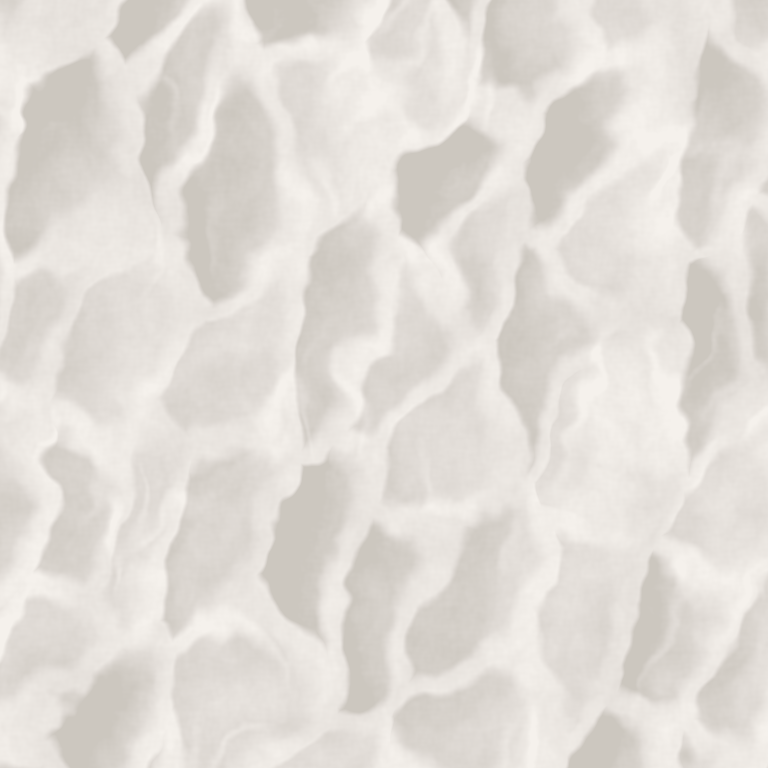
Write a WebGL 1 fragment shader that draws this texture.

```glsl
precision highp float;
uniform vec2 u_resolution;

vec2 hash2(vec2 p) {
  vec3 q = fract(p.xyx * vec3(0.1031, 0.1030, 0.0973));
  q += dot(q, q.yzx + 33.33);
  return fract((q.xx + q.yz) * q.zy);
}

float cornerRamp(vec2 cell, vec2 offset) {
  float angle = 6.2832 * hash2(cell + 57.0).x;
  return dot(vec2(cos(angle), sin(angle)), offset);
}

float gradientNoise(vec2 p) {
  vec2 i = floor(p), f = fract(p);
  vec2 u = f * f * f * (f * (f * 6.0 - 15.0) + 10.0);
  vec2 e = vec2(1.0, 0.0);
  return mix(mix(cornerRamp(i, f), cornerRamp(i + e, f - e), u.x),
             mix(cornerRamp(i + e.yx, f - e.yx), cornerRamp(i + e.xx, f - e.xx), u.x), u.y);
}

float fbm(vec2 p) {
  float sum = 0.0, amplitude = 1.0;
  for (int i = 0; i < 4; i++) {
    sum += amplitude * gradientNoise(p);
    p = mat2(1.6, 1.2, -1.2, 1.6) * p + 7.3;
    amplitude *= 0.5;
  }
  return sum;
}

// Darkness of the hollow at p: crisp on its left side, fading to the right
float hollowShade(vec2 p) {
  vec2 base = floor(p), toSite = vec2(0.0), site = vec2(0.0);
  float nearest = 9.0, second = 9.0;
  for (int y = -2; y <= 2; y++) {
    for (int x = -2; x <= 2; x++) {
      vec2 cell = base + vec2(float(x), float(y));
      vec2 offset = p - cell - hash2(cell + 20.0);
      float dist = length(offset);
      if (dist < nearest) {
        second = nearest;
        nearest = dist;
        toSite = offset;
        site = cell;
      } else {
        second = min(second, dist);
      }
    }
  }
  float softness = 0.1 + 0.35 * smoothstep(-0.3, 0.5, toSite.x);
  float floorMask = smoothstep(0.07, 0.12 + softness, second - nearest);
  float depth = mix(0.35, 1.0, hash2(site + 91.0).y);
  return floorMask * depth * clamp(0.75 - 0.65 * toSite.x, 0.2, 1.1);
}

void main() {
  vec2 p = gl_FragCoord.xy / u_resolution.y + 3.0;

  // Lean and bend the upright folds
  vec2 bend = vec2(fbm(p * 5.0), fbm(p * 5.0 + 31.0));
  vec2 q = p + vec2(0.055, 0.07) * bend;
  q.x -= 0.2 * q.y;

  // Hollows between pale ridges, over broad swells
  float tone = 0.81 - hollowShade(q * vec2(8.0, 4.6));
  tone += 0.32 * fbm(q * vec2(9.0, 6.0) + 12.0);

  // Scattered thin folds
  float crease = abs(gradientNoise(q * vec2(13.0, 6.0) + 45.0));
  float creaseMask = smoothstep(-0.05, 0.3, gradientNoise(p * 5.0 + 64.0));
  tone += 0.25 * creaseMask * (1.0 - smoothstep(0.0, 0.14, crease));

  // Small wrinkles and woven grain
  tone += 0.09 * fbm(p * vec2(38.0, 30.0));
  tone += 0.06 * gradientNoise(p * vec2(150.0, 90.0));
  tone += 0.05 * gradientNoise(p * vec2(60.0, 190.0) + 8.0);

  vec3 shadow = vec3(0.80, 0.78, 0.75);
  vec3 plaster = vec3(0.88, 0.86, 0.84);
  vec3 highlight = vec3(0.96, 0.945, 0.925);
  tone = clamp(tone, 0.0, 1.0);
  vec3 color = mix(shadow, plaster, min(tone * 2.0, 1.0));
  color = mix(color, highlight, max(tone * 2.0 - 1.0, 0.0));
  gl_FragColor = vec4(color, 1.0);
}
```
